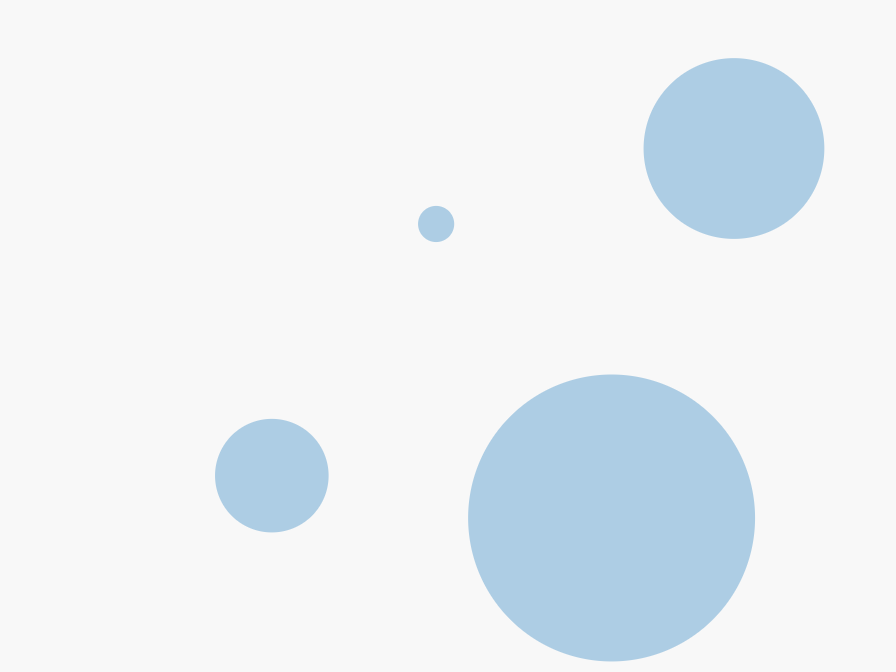
Write a Shadertoy shader that draws this background.

```glsl
// Four flat pale-blue discs of different sizes on an off-white ground.

const vec3 GROUND = vec3(0.972, 0.972, 0.972);
const vec3 DISC_BLUE = vec3(0.678, 0.804, 0.894);

// Each disc: centre x, centre y, radius, in units of canvas height
const int DISC_COUNT = 4;
const vec3 DISCS[DISC_COUNT] = vec3[DISC_COUNT](
    vec3(1.0922, 0.7790, 0.1345),
    vec3(0.6490, 0.6667, 0.0269),
    vec3(0.4045, 0.2922, 0.0845),
    vec3(0.9101, 0.2292, 0.2135)
);

// Signed distance to a disc
float discDistance(vec2 p, vec3 disc) {
    return length(p - disc.xy) - disc.z;
}

// Coverage of a shape, with an edge one pixel wide
float coverage(float dist, float pixel) {
    return clamp(0.5 - dist / pixel, 0.0, 1.0);
}

void mainImage(out vec4 fragColor, in vec2 fragCoord) {
    float pixel = 1.0 / iResolution.y;
    vec2 p = fragCoord * pixel;

    // Union of all discs
    float dist = 1e3;
    for (int i = 0; i < DISC_COUNT; i++) {
        dist = min(dist, discDistance(p, DISCS[i]));
    }

    fragColor = vec4(mix(GROUND, DISC_BLUE, coverage(dist, pixel)), 1.0);
}
```
